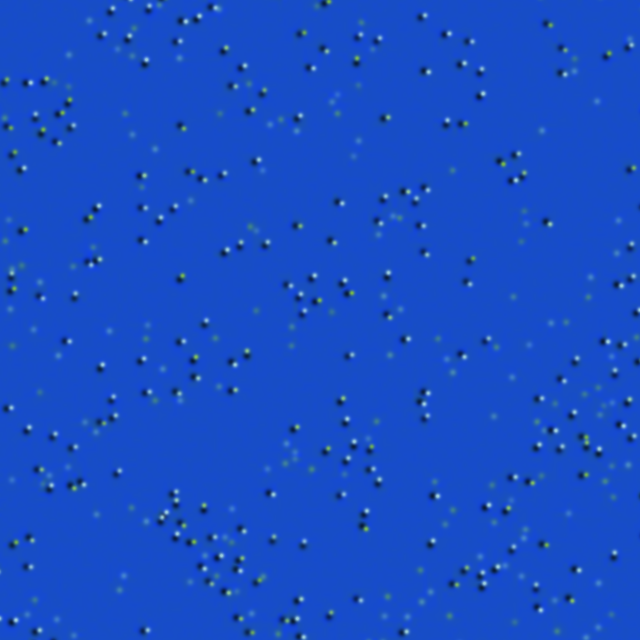
Give the GLSL for this texture, as a Shadertoy shader.

```glsl
// Saturated blue field with clustered dark pits, small glints and faint ripples.

const vec3 BASE_BLUE = vec3(0.090, 0.300, 0.785);
const vec3 PIT_NAVY = vec3(0.015, 0.090, 0.200);
const vec3 GLINT_PALE = vec3(0.660, 0.860, 0.890);
const vec3 GLINT_LIME = vec3(0.500, 0.760, 0.250);
const vec3 FLECK_BLUE = vec3(0.320, 0.580, 0.790);
const vec3 FLECK_GREEN = vec3(0.300, 0.580, 0.480);
const vec3 RIPPLE_TINT = vec3(-0.025, -0.045, 0.170);

const float CELLS = 42.0;          // scatter cells across the canvas
const float GRAIN = 128.0;         // ripple grains across the canvas
const float PIT_SHARE = 0.125;     // mean chance of a pit in a cell
const float FLECK_SHARE = 0.095;   // mean chance of a faint fleck
const float PIT_RADIUS = 0.0058;
const float GLINT_RADIUS = 0.0040;
const float GLINT_OFFSET = 0.0078;
const float FLECK_RADIUS = 0.0052;
const float HALO_RADIUS = 0.0125;
const float CALM_RIPPLE = 0.10;
const float HALO_RIPPLE = 0.75;

float hash(vec2 p, float seed) {
    vec3 q = fract(vec3(p.xyx) * 0.1031 + seed * 0.0973);
    q += dot(q, q.yzx + 33.33);
    return fract((q.x + q.y) * q.z);
}

// Round soft spot: one in the centre, fading outwards.
float spot(vec2 d, float radius) {
    return exp(-dot(d, d) / (radius * radius));
}

// Smoothly blended random grains in -1..1.
float grainNoise(vec2 p) {
    vec2 cell = floor(p);
    vec2 f = smoothstep(0.0, 1.0, fract(p));
    float low = mix(hash(cell, 1.0), hash(cell + vec2(1, 0), 1.0), f.x);
    float high = mix(hash(cell + vec2(0, 1), 1.0), hash(cell + vec2(1, 1), 1.0), f.x);
    return 2.0 * mix(low, high, f.y) - 1.0;
}

// Layered sines make loose groups and emptier patches.
float crowding(vec2 p) {
    float waves = sin(p.x * 17.0 + 2.3 * sin(p.y * 11.0))
                + sin(p.y * 23.0 + 1.9 * sin(p.x * 13.0 + 1.0));
    return 1.0 + 0.4 * waves;
}

void mainImage(out vec4 fragColor, in vec2 fragCoord) {
    vec2 uv = fragCoord / iResolution.y;
    vec2 home = floor(uv * CELLS);
    vec3 glint = vec3(0.0);
    vec3 fleck = vec3(0.0);
    float pitAmount = 0.0, glintAmount = 0.0, fleckAmount = 0.0, halo = 0.0;

    // Gather the marks in the surrounding cells.
    for (int y = -1; y <= 1; y++) {
        for (int x = -1; x <= 1; x++) {
            vec2 cell = home + vec2(x, y);
            vec2 jitter = vec2(hash(cell, 2.0), hash(cell, 3.0));
            vec2 centre = (cell + mix(vec2(0.12), vec2(0.88), jitter)) / CELLS;
            vec2 d = uv - centre;
            float crowd = crowding(centre);
            float pick = hash(cell, 4.0);
            float strength = mix(0.75, 1.0, hash(cell, 5.0));
            float tint = hash(cell, 6.0);

            if (pick < PIT_SHARE * crowd) {
                // Dark pit with a glint on its right side.
                float angle = mix(-0.7, 1.5, hash(cell, 7.0));
                vec2 side = GLINT_OFFSET * vec2(cos(angle), sin(angle));
                float shine = strength * spot(d - side, GLINT_RADIUS);
                pitAmount = max(pitAmount, strength * spot(d, PIT_RADIUS));
                glint += shine * mix(GLINT_PALE, GLINT_LIME, smoothstep(0.5, 0.95, tint));
                glintAmount += shine;
                halo += spot(d, HALO_RADIUS);
            } else if (pick < (PIT_SHARE + FLECK_SHARE) * crowd) {
                // Faint fleck without a pit.
                float glow = strength * strength * 0.8 * spot(d, FLECK_RADIUS);
                fleck += glow * mix(FLECK_BLUE, FLECK_GREEN, smoothstep(0.4, 0.8, tint));
                fleckAmount += glow;
                halo += 0.55 * spot(d, HALO_RADIUS);
            }
        }
    }

    // Ripples are weak in the open field and stronger around marks.
    float ripple = grainNoise(uv * GRAIN) * (CALM_RIPPLE + HALO_RIPPLE * min(halo, 1.0));
    vec3 color = BASE_BLUE + RIPPLE_TINT * ripple;

    // Layer flecks, pits and glints.
    color = mix(color, fleck / max(fleckAmount, 0.0001), min(fleckAmount, 0.75));
    color = mix(color, PIT_NAVY, pitAmount);
    color = mix(color, glint / max(glintAmount, 0.0001), min(glintAmount, 0.9));
    fragColor = vec4(clamp(color, 0.0, 1.0), 1.0);
}
```
